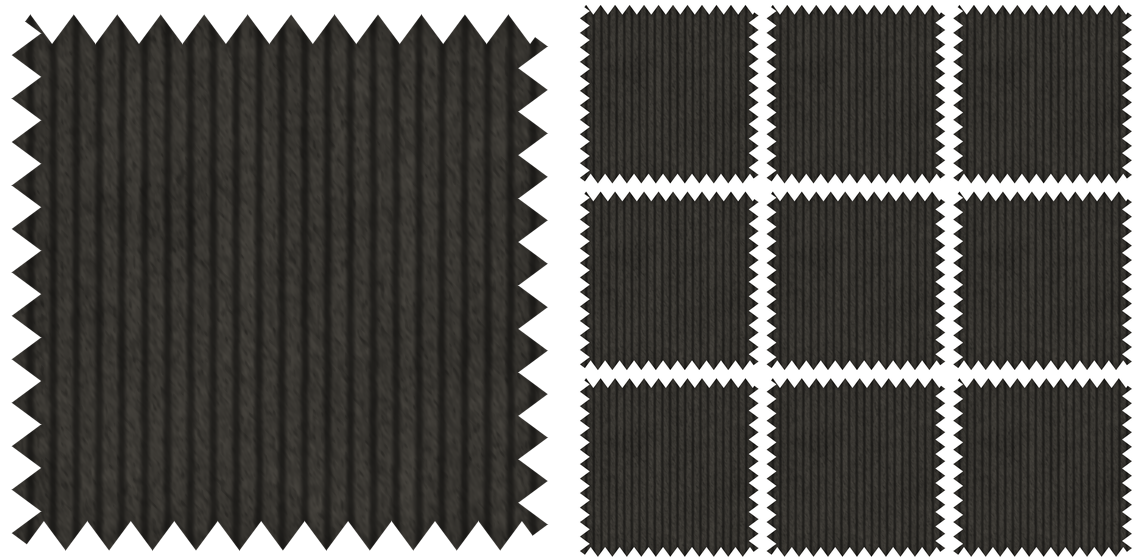
Left, the tile; right, the same tile 3 across and 3 down.
Give the GLSL for this texture, as a Shadertoy shader.

```glsl
// Charcoal corduroy swatch with zigzag pinked edges on a white ground.

float hash(vec2 p) {
    vec3 q = fract(p.xyx * 0.1031);
    q += dot(q, q.yzx + 33.33);
    return fract((q.x + q.y) * q.z);
}

// Value noise on a whole number of cells, wrapping at the canvas edges.
float wrapNoise(vec2 uv, vec2 cells) {
    vec2 p = uv * cells;
    vec2 i = floor(p), f = fract(p);
    f = f * f * (3.0 - 2.0 * f);
    vec2 a = mod(i, cells), b = mod(i + 1.0, cells);
    return mix(mix(hash(a), hash(vec2(b.x, a.y)), f.x),
               mix(hash(vec2(a.x, b.y)), hash(b), f.x), f.y);
}

// Signed distance to one pinked side; positive lies on the cloth.
float pinkedSide(float along, float inset, float tipAt, float tipInset) {
    float zigzag = 2.0 * abs(fract((along - tipAt) / 0.0776 + 0.5) - 0.5);
    return (inset - tipInset - 0.0525 * zigzag) / 1.68;
}

float swatchDistance(vec2 uv) {
    float top = pinkedSide(uv.x, 1.0 - uv.y, 0.1318, 0.026);
    float bottom = pinkedSide(uv.x, uv.y, 0.1172, 0.017);
    float left = pinkedSide(uv.y, uv.x, 0.9016, 0.021);
    float right = pinkedSide(uv.y, 1.0 - uv.x, 0.9170, 0.022);
    return min(min(top, bottom), min(left, right));
}

vec3 corduroy(vec2 uv) {
    // Ribs: rounded pile between narrow dark grooves
    float wobble = 0.05 * (wrapNoise(uv, vec2(48.0, 40.0)) - 0.5);
    float ribs = (uv.x - 0.3402) * 24.5 + wobble;
    float across = fract(ribs);
    float fromGroove = min(across, 1.0 - across);
    float pile = smoothstep(0.03, 0.3, fromGroove);
    float tone = mix(0.122, 0.226, pile);
    tone += 0.014 * (hash(vec2(floor(ribs) + 40.0, 7.0)) - 0.5) * pile;

    // Nap: fine slanted fibres, soft clumps and dark flecks
    vec2 slanted = vec2(uv.x, uv.y + uv.x);
    float fibre = wrapNoise(slanted, vec2(180.0, 150.0)) - 0.5;
    float clump = wrapNoise(slanted + 0.37, vec2(110.0, 84.0)) - 0.5;
    float fleck = smoothstep(0.62, 0.95, wrapNoise(slanted + 0.71, vec2(140.0, 108.0)));
    tone += (0.048 * fibre + 0.042 * clump - 0.035 * fleck) * mix(0.25, 1.0, pile);

    // Wear: broad patches of rubbed and flattened pile
    float wear = wrapNoise(uv, vec2(11.0, 8.0)) + 0.6 * wrapNoise(uv, vec2(27.0, 21.0)) - 0.8;
    tone += 0.022 * wear;
    return tone * vec3(1.0, 0.958, 0.875);
}

void mainImage(out vec4 fragColor, in vec2 fragCoord) {
    vec2 uv = fragCoord / iResolution.xy;
    float pixel = 1.0 / min(iResolution.x, iResolution.y);
    float dist = swatchDistance(uv);
    float cover = smoothstep(-0.7 * pixel, 0.7 * pixel, dist);
    vec3 cloth = corduroy(uv) * mix(0.88, 1.0, smoothstep(0.0, 0.03, dist));
    fragColor = vec4(mix(vec3(1.0), cloth, cover), 1.0);
}
```
